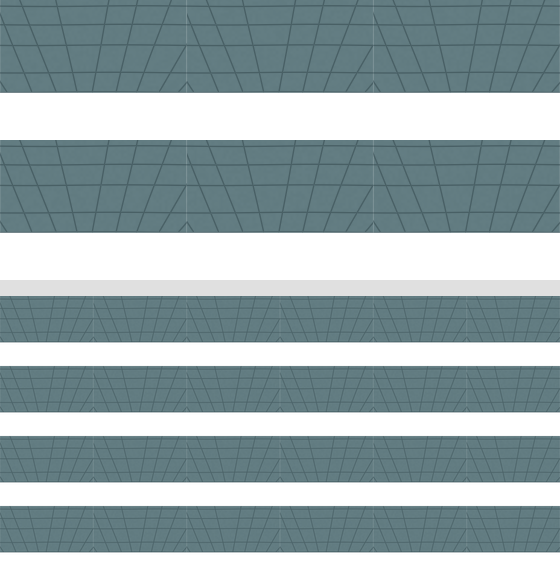
Top, the tile; bottom, the same tile 2 across and 2 down.
This pattern is drawn by a Shadertoy shader. Its source:

```glsl
// Slate bands of perspective floor tiles with dark grout, separated by white strips.

const vec2 REPEATS = vec2(3.0, 2.0);
const vec2 CELL = vec2(256.0, 192.0);      // one repeat, in design units
const float BAND_HEIGHT = 127.2;
const float GROUT_HALF_WIDTH = 0.95;
const float WOBBLE = 0.5;                  // hand-drawn bend of the grout
const float GRAIN = 0.012;
const float SEAM_WIDTH = 1.2;
const float SEAM_STRENGTH = 0.2;
const vec3 SLATE = vec3(0.385, 0.487, 0.508);
const vec3 GROUT = vec3(0.285, 0.375, 0.397);
const vec3 PAPER = vec3(1.0);
const float TAU = 6.2831853;

// Heights of the level joints, measured down from the band top
const float LEVELS[5] = float[5](8.4, 33.8, 62.0, 99.6, 126.4);

// Converging joints: x at the band top, x at the band bottom
const vec2 RAYS[9] = vec2[9](
    vec2(-72.0, 10.0), vec2(-7.8, 44.0), vec2(27.0, 77.5),
    vec2(76.5, 106.0), vec2(149.5, 126.5), vec2(189.0, 159.0),
    vec2(235.0, 187.0), vec2(292.0, 217.5), vec2(352.0, 244.0));

float hash(vec2 p) {
    p = fract(p * vec2(0.1031, 0.1137));
    p += dot(p, p.yx + 33.33);
    return fract((p.x + p.y) * p.x * 43.7);
}

// Value noise that wraps after a whole number of lattice cells
float wrappedNoise(vec2 p, vec2 period) {
    vec2 i = floor(p), f = fract(p);
    f = f * f * (3.0 - 2.0 * f);
    vec2 a = mod(i, period), b = mod(i + 1.0, period);
    return mix(mix(hash(a), hash(vec2(b.x, a.y)), f.x),
               mix(hash(vec2(a.x, b.y)), hash(b), f.x), f.y);
}

float coverage(float dist, float pixel) {
    return clamp(0.5 - dist / pixel, 0.0, 1.0);
}

// Distance to the nearest joint centre line
float groutDistance(vec2 p) {
    float nearest = 1e3;
    float phase = TAU * p.x / CELL.x;
    for (int i = 0; i < 5; i++) {
        float bend = WOBBLE * sin(phase + 0.3 * float(i));
        nearest = min(nearest, abs(p.y - LEVELS[i] - bend));
    }
    for (int i = 0; i < 9; i++) {
        float slope = (RAYS[i].y - RAYS[i].x) / BAND_HEIGHT;
        float bend = 0.3 * WOBBLE * sin(p.y * 0.06 + float(i));
        float offset = p.x - RAYS[i].x - slope * p.y - bend;
        nearest = min(nearest, abs(offset) / sqrt(1.0 + slope * slope));
    }
    return nearest;
}

void mainImage(out vec4 fragColor, in vec2 fragCoord) {
    vec2 uv = fragCoord / iResolution.xy;
    float pixel = REPEATS.y * CELL.y / iResolution.y;

    // Repeat, with y running down and wrapped around the band centre
    vec2 grid = vec2(uv.x, 1.0 - uv.y) * REPEATS;
    float middle = 0.5 * BAND_HEIGHT;
    vec2 p;
    p.x = fract(grid.x) * CELL.x;
    p.y = (fract(grid.y - middle / CELL.y + 0.5) - 0.5) * CELL.y + middle;

    // Slate with faint grain
    vec2 lattice = REPEATS * vec2(64.0, 48.0);
    vec3 color = SLATE + GRAIN * (wrappedNoise(grid * vec2(64.0, 48.0), lattice) - 0.5);

    // Pale seam between neighbouring repeats
    float edge = min(p.x, CELL.x - p.x);
    float seam = coverage(edge - 0.5 * SEAM_WIDTH, pixel);
    color = mix(color, PAPER, SEAM_STRENGTH * seam);

    // Grout, broken slightly at the seam
    float grout = coverage(groutDistance(p) - GROUT_HALF_WIDTH, pixel);
    color = mix(color, GROUT, grout * (1.0 - 0.4 * seam));

    // Clip the floor to its band
    float band = coverage(abs(p.y - middle) - middle, pixel);
    fragColor = vec4(mix(PAPER, color, band), 1.0);
}
```
